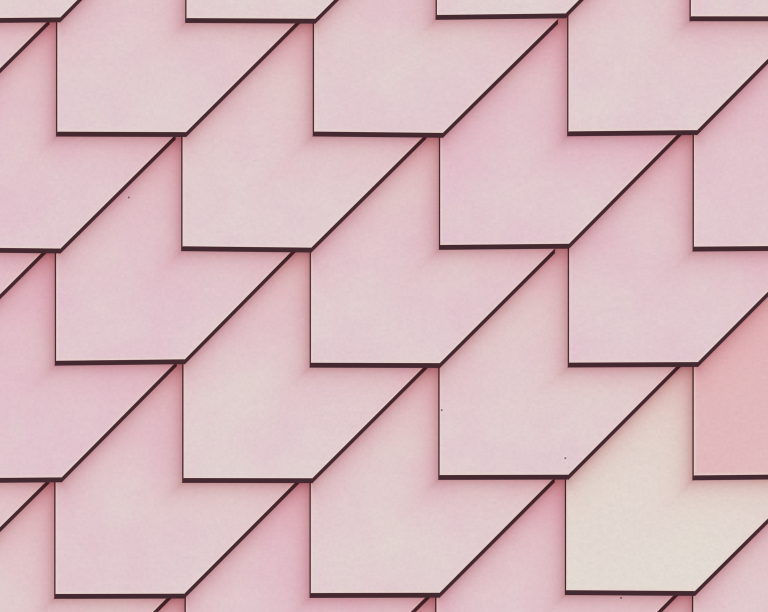
Give the GLSL for this pattern, as a WebGL 2 fragment shader.

```glsl
#version 300 es
precision highp float;
// Overlapping pink wall shingles with slanted right edges, dark gaps and soft shadows.
uniform vec2 u_resolution;
out vec4 fragColor;

vec2 hash2(vec2 p) {
    p = vec2(dot(p, vec2(127.1, 311.7)), dot(p, vec2(269.5, 183.3)));
    return fract(sin(p) * 43758.5);
}

float gradientAt(vec2 cell, vec2 offset, vec2 f) {
    return dot(hash2(cell + offset) * 2.0 - 1.0, f - offset);
}

float gradientNoise(vec2 p) {
    vec2 i = floor(p), f = fract(p);
    vec2 u = f * f * (3.0 - 2.0 * f);
    float low = mix(gradientAt(i, vec2(0, 0), f), gradientAt(i, vec2(1, 0), f), u.x);
    float high = mix(gradientAt(i, vec2(0, 1), f), gradientAt(i, vec2(1, 1), f), u.x);
    return mix(low, high, u.y);
}

// Distance to a shingle whose lower left corner is the origin; grow = left, bottom, slant.
float shingle(vec2 p, vec3 grow) {
    float straight = max(-p.x - grow.x, -p.y - grow.y);
    float slant = (p.x - 1.12 - p.y) * 0.707 - grow.z;
    return max(straight, max(slant, p.x - 2.12));
}

float cover(float d, float blur) {
    return 1.0 - smoothstep(-blur, blur, d);
}

// Painted surface: blotches, a tint for each shingle and a few odd ones.
vec3 paint(vec2 p, vec2 id) {
    float blotch = gradientNoise(p * 1.7 + id * 5.3) + 0.5 * gradientNoise(p * 5.0 + id * 3.1);
    float tint = hash2(id + 17.0).x - 0.5;
    float cream = clamp(0.36 + 0.5 * blotch + 0.45 * tint, 0.0, 1.0);
    vec3 color = mix(vec3(0.885, 0.765, 0.81), vec3(0.885, 0.845, 0.825), cream);
    float odd = mod(id.x + 5.0 * id.y, 31.0);
    if (odd == 2.0) color = mix(color, vec3(0.89, 0.87, 0.83), 0.8);
    if (odd == 7.0) color = mix(color, vec3(0.885, 0.71, 0.72), 0.75);
    return color;
}

void main() {
    // One unit is the height of a row.
    float scale = 5.32 / u_resolution.y;
    vec2 p = gl_FragCoord.xy * scale - vec2(0.505, 0.174);
    float blur = 0.7 * scale;
    vec3 gapColor = vec3(0.27, 0.16, 0.19);
    vec3 color = gapColor;

    // Lower rows first, so that each row overlaps the one below it.
    for (int j = -1; j <= 1; j++) {
        float row = floor(p.y) + float(j);
        float shift = 1.1 * mod(row, 2.0);
        for (int i = -1; i <= 1; i++) {
            vec2 id = vec2(floor((p.x - shift) / 2.21) + float(i), row);
            vec2 jitter = hash2(id) - 0.5;
            vec2 q = p - vec2(id.x * 2.21 + shift, row) - jitter * vec2(0.045, 0.035);
            q.y += q.x * 0.025 * (hash2(id + 40.0).x - 0.5);
            float d = shingle(q, vec3(0));

            // Soft shadow, then the dark gap below the edge.
            float away = max(shingle(q, vec3(0.01, 0.04, 0.03)), 0.0);
            color *= 1.0 - vec3(0.13, 0.24, 0.23) * exp(-away / 0.06);
            color *= 1.0 - vec3(0.0, 0.07, 0.06) * exp(-away / 0.23);
            float gap = shingle(q, vec3(0.011, 0.042, 0.03));
            color = mix(color, gapColor, cover(gap, blur));

            // Face with a pale worn rim.
            vec3 face = paint(q, id);
            float rim = smoothstep(-0.03, -0.006, d);
            face = mix(face, vec3(0.91, 0.84, 0.80), 0.6 * rim);
            color = mix(color, face, cover(d, blur));
        }
    }

    // Fine grain and rare dark specks.
    float grain = gradientNoise(p * 42.0) + 0.6 * gradientNoise(p * 19.0 + 7.0);
    color *= 1.0 + 0.026 * grain;
    vec2 cell = floor(p * 4.0);
    vec2 spot = 0.2 + 0.6 * hash2(cell + 3.0);
    float speck = cover(length(fract(p * 4.0) - spot) / 4.0 - 0.008, blur);
    color = mix(color, gapColor, 0.6 * speck * step(0.985, hash2(cell + 90.0).y));

    fragColor = vec4(color, 1.0);
}
```
